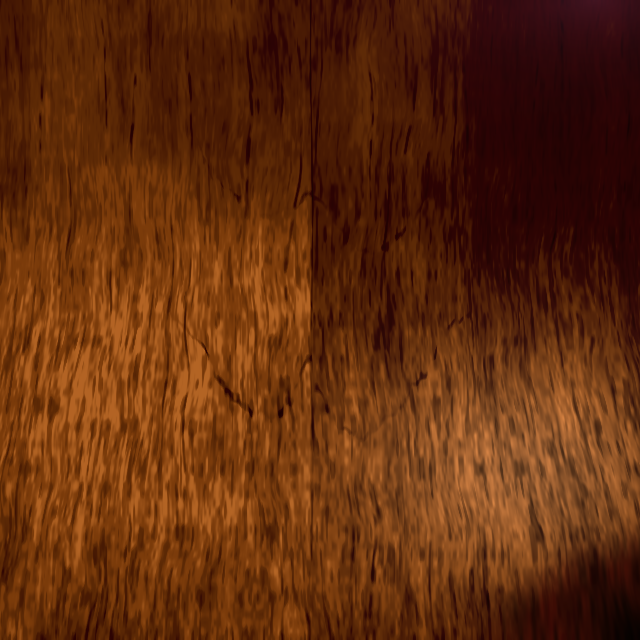
Reproduce this texture procedurally as a WebGL 2 fragment shader.

```glsl
#version 300 es
precision highp float;

uniform vec2 u_resolution;
out vec4 fragColor;

const float SEAM_X = 0.487;

float hash(vec2 p) {
    return fract(sin(dot(p, vec2(127.1, 311.7))) * 43758.547);
}

float noise(vec2 p) {
    vec2 i = floor(p), f = fract(p);
    f = f * f * (3.0 - 2.0 * f);
    float low = mix(hash(i), hash(i + vec2(1, 0)), f.x);
    float high = mix(hash(i + vec2(0, 1)), hash(i + vec2(1, 1)), f.x);
    return mix(low, high, f.y);
}

float fbm(vec2 p) {
    float sum = 0.0, amp = 0.5;
    for (int i = 0; i < 4; i++) {
        sum += amp * noise(p);
        p = p * 2.03 + 17.3;
        amp *= 0.5;
    }
    return sum / 0.9375;
}

float bump(float x, float center, float width) {
    float d = (x - center) / width;
    return exp(-d * d);
}

// Horizontal position measured across fibres that fan out towards the bottom
float acrossGrain(vec2 p) {
    float spread = 1.0 + 0.20 * smoothstep(0.65, -0.1, p.y);
    float bend = 0.022 * (noise(p * vec2(5.0, 3.5)) - 0.5);
    float curl = 0.012 * (noise(p * vec2(14.0, 12.0) + 40.0) - 0.5);
    return (p.x - SEAM_X) / spread + bend + curl;
}

// Broken dark pore lines, one wandering line per column
float veins(float g, float y, float count, float width) {
    float column = floor(g * count);
    float wander = 0.5 + 0.4 * (noise(vec2(y * 4.0, column * 7.3)) - 0.5);
    wander += 0.0022 * count * (noise(vec2(y * 38.0, column * 3.1)) - 0.5);
    float d = abs(fract(g * count) - wander) / count;
    float gate = smoothstep(0.45, 0.8, noise(vec2(column * 3.7, y * 6.0 + column)));
    float rough = smoothstep(0.2, 0.75, noise(vec2(g * 110.0, y * 48.0)));
    return smoothstep(width, 0.1 * width, d) * gate * rough;
}

// Rounded V-shaped growth ring, toothed and broken along the fibres
float growthRing(vec2 p, float g, vec2 tip, float slope, float reach) {
    vec2 q = p - tip;
    q += 0.05 * (vec2(fbm(p * 14.0), fbm(p * 14.0 + 31.0)) - 0.5);
    q.y += 0.022 * (noise(vec2(g * 130.0, p.y * 14.0)) - 0.5);
    float curve = slope * (sqrt(q.x * q.x + 0.0009) - 0.03);
    float d = (q.y - curve) / sqrt(1.0 + slope * slope);
    float fade = smoothstep(reach, 0.5 * reach, abs(q.x));
    float ragged = smoothstep(0.35, 0.7, noise(vec2(g * 150.0, p.y * 42.0) + 70.0));
    float gaps = smoothstep(0.25, 0.65, noise(p * 16.0 + tip * 50.0));
    float line = smoothstep(0.0055, 0.001, abs(d)) * ragged * (0.15 + 0.85 * gaps);
    float shadow = smoothstep(-0.004, 0.002, d) * exp(-max(d, 0.0) * 40.0);
    return (line + 0.16 * shadow) * fade;
}

// Broad light falling on the two boards
float boardTone(vec2 p) {
    float left = 0.34 + 0.50 * bump(p.y, 0.40, 0.29);
    left -= 0.12 * smoothstep(0.2, 0.48, p.x) * smoothstep(0.6, 0.95, p.y);
    left -= 0.10 * smoothstep(0.15, 0.0, p.x);
    float right = 0.22 + 0.36 * bump(p.y, 0.24, 0.25);
    right -= 0.36 * smoothstep(0.55, 0.92, p.x) * smoothstep(0.35, 0.68, p.y);
    return mix(left, right, smoothstep(-0.004, 0.004, p.x - SEAM_X));
}

vec3 woodColor(float t) {
    vec3 c = mix(vec3(0.17, 0.01, 0.01), vec3(0.28, 0.10, 0.01), smoothstep(0.0, 0.25, t));
    c = mix(c, vec3(0.36, 0.16, 0.02), smoothstep(0.25, 0.45, t));
    c = mix(c, vec3(0.48, 0.23, 0.04), smoothstep(0.45, 0.66, t));
    c = mix(c, vec3(0.70, 0.39, 0.14), smoothstep(0.66, 0.98, t));
    return c * (1.0 + 0.8 * clamp(t, -0.7, 0.0));
}

void main() {
    vec2 p = gl_FragCoord.xy / u_resolution;
    float g = acrossGrain(p);
    float rightSide = step(SEAM_X, p.x);

    // Fibres, pores, mottling and bands
    float fibre = noise(vec2(g * 190.0, p.y * 19.0)) - 0.5;
    float fleck = noise(vec2(g * 330.0, p.y * 75.0) + 9.0) - 0.5;
    float pore = smoothstep(0.55, 0.85, noise(vec2(g * 240.0, p.y * 30.0) + 23.0));
    float band = fbm(vec2(g * 26.0, p.y * 2.2)) - 0.5;
    float mottle = fbm(p * vec2(9.0, 10.0) + 5.0) - 0.5;
    float crisp = mix(0.45, 1.0, smoothstep(0.85, 0.45, p.y));
    float grain = crisp * (0.30 * fibre + 0.30 * fleck - 0.26 * (pore - 0.2));
    float tone = boardTone(p) + 0.36 * band + mix(0.46, 0.26, rightSide) * mottle + grain;

    // Dark figure, with separate rings on each board
    float ink = 0.5 * veins(g, p.y, 30.0, 0.0028) + 0.7 * veins(g + 0.31, p.y, 12.0, 0.0038);
    vec2 ringTip = mix(vec2(0.41, 0.355), vec2(0.565, 0.315), rightSide);
    for (int i = 0; i < 2; i++) {
        float n = float(i);
        vec2 tip = ringTip + vec2(0.015, 0.29) * n;
        ink += (0.8 - 0.35 * n) * growthRing(p, g, tip, 1.4, 0.21 - 0.07 * n);
    }
    float seamWidth = 0.002 + 0.005 * bump(p.y, 0.32, 0.18) * noise(vec2(p.y * 25.0, 3.0));
    float seamOffset = abs(p.x - SEAM_X - 0.004 * (noise(vec2(p.y * 9.0, 8.0)) - 0.5));
    float seamBreaks = 0.35 + 0.65 * noise(vec2(p.y * 30.0, 14.0));
    ink += 0.7 * smoothstep(seamWidth, 0.0, seamOffset) * smoothstep(0.1, 0.2, p.y) * seamBreaks;
    vec3 color = woodColor(tone - 0.75 * ink);

    // Glossy reflection
    vec2 glossOffset = (p - vec2(0.82, 0.27)) / vec2(0.27, 0.18);
    float gloss = exp(-dot(glossOffset, glossOffset));
    float sheen = 1.0 + 0.40 * band + 0.25 * mottle + 1.3 * grain - 0.65 * ink;
    color = mix(color, vec3(0.58, 0.36, 0.195) * sheen, 0.92 * gloss);

    // Shaded lower corner and cool haze in the upper one
    float edge = p.y - 0.06 - 0.45 * (p.x - 0.78) + 0.05 * mottle;
    float shade = smoothstep(0.04, -0.05, edge) * smoothstep(0.70, 0.84, p.x);
    color = mix(color, vec3(0.16, 0.025, 0.01) * (1.0 + fibre), 0.9 * shade);
    color *= 1.0 - 0.8 * smoothstep(0.13, 0.0, length(p - vec2(1.0, 0.0)));
    color += vec3(0.10, 0.07, 0.12) * exp(-9.0 * length((p - vec2(0.93, 1.0)) * vec2(0.7, 1.6)));
    fragColor = vec4(clamp(color, 0.0, 1.0), 1.0);
}
```
